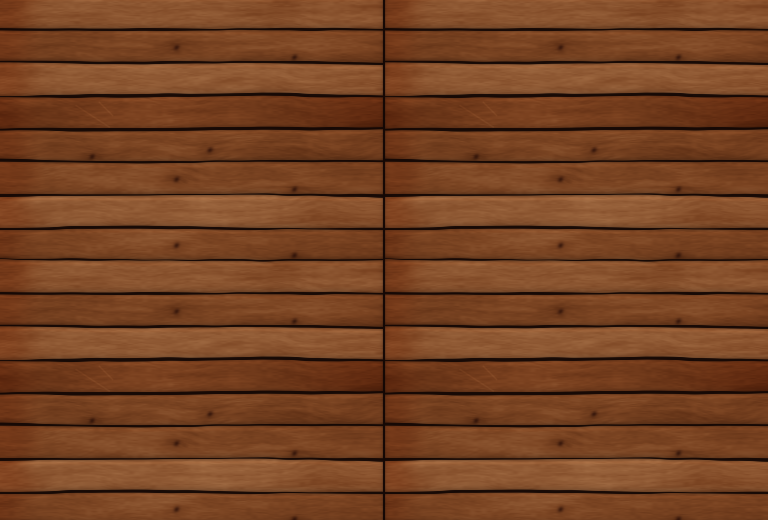
This texture is drawn by a Shadertoy shader. Its source:

```glsl
const float ROWS = 15.76;        // planks down the canvas
const float FIRST_ROW = 0.10;    // part of the top plank that is cut off
const float CYCLE = 8.0;         // planks before the set repeats
const float PLANK_ASPECT = 11.6; // plank length over plank height
const float TONES[8] = float[8](0.70, 0.49, 0.76, 0.40, 0.44, 0.53, 0.79, 0.49);

const vec3 GAP_COLOR = vec3(0.07, 0.025, 0.015);
const vec3 DARK_WOOD = vec3(0.35, 0.17, 0.07);
const vec3 MID_WOOD = vec3(0.485, 0.27, 0.135);
const vec3 LIGHT_WOOD = vec3(0.61, 0.40, 0.245);
const vec3 RED_TINT = vec3(0.98, 0.82, 0.68);

float hash(vec2 p) {
    return fract(sin(dot(p, vec2(127.1, 311.7))) * 43758.5453);
}

float noise(vec2 p) {
    vec2 i = floor(p), f = fract(p);
    f = f * f * (3.0 - 2.0 * f);
    return mix(mix(hash(i), hash(i + vec2(1, 0)), f.x),
               mix(hash(i + vec2(0, 1)), hash(i + vec2(1, 1)), f.x), f.y);
}

float fbm(vec2 p) {
    float sum = 0.0, amp = 0.5;
    for (int i = 0; i < 4; i++) {
        sum += amp * noise(p);
        p = p * 2.03 + 17.3;
        amp *= 0.5;
    }
    return sum;
}

float segmentDistance(vec2 p, vec2 a, vec2 b) {
    vec2 ab = b - a;
    return length(p - a - ab * clamp(dot(p - a, ab) / dot(ab, ab), 0.0, 1.0));
}

vec3 woodColor(float tone) {
    vec3 low = mix(DARK_WOOD, MID_WOOD, clamp(2.0 * tone, 0.0, 1.0));
    return mix(low, LIGHT_WOOD, clamp(2.0 * tone - 1.0, 0.0, 1.2));
}

// Two knots on the plain planks, none on the others; x is core, y is halo
vec2 knots(vec2 p, float row) {
    bool shifted = row == 4.0;
    if (!shifted && (mod(row, 2.0) < 0.5 || row == 3.0)) return vec2(0);
    vec2 mark = vec2(0);
    for (int i = 0; i < 2; i++) {
        float k = float(i);
        vec2 center = shifted ? vec2(0.24 + 0.307 * k, 0.85 - 0.2 * k)
                              : vec2(0.46 + 0.307 * k, 0.54 + 0.3 * k);
        vec2 d = p - center * vec2(PLANK_ASPECT, 1.0);
        d.x += 0.25 * d.y;
        mark.x += exp(-dot(d, d) / 0.007);
        mark.y += exp(-dot(d * vec2(0.45, 1.0), d * vec2(0.45, 1.0)) / 0.035);
    }
    return mark;
}

// p is in plank heights, x along the plank and y down it
vec3 plank(vec2 p, float row, float pixel) {
    float along = p.x / PLANK_ASPECT;
    vec2 knot = knots(p, row);
    vec2 seed = vec2(row * 13.7, row * 31.3);

    // Long streaks, fine fibres and a curved figure
    float bend = noise(p * vec2(0.7, 1.2) + seed) + 0.25 * knot.y;
    float streak = fbm(vec2(p.x * 0.8, p.y * 7.0 + bend * 2.0) + seed) - 0.47;
    float fibre = noise(vec2(p.x * 6.0, p.y * 24.0 + bend * 5.0) + seed) - 0.5;
    float blotch = fbm(p * vec2(0.6, 1.5) + seed + 50.0) - 0.47;
    float figure = sin(p.y * 22.0 + bend * 16.0 + p.x * 2.0);
    float figured = smoothstep(0.35, 0.65, along) * (0.4 + 0.6 * step(mod(row, 2.0), 0.5));

    float tone = TONES[int(row)] + 0.42 * streak + 0.15 * fibre + 0.40 * blotch;
    tone += 0.035 * figure * figured;
    tone += 0.10 * exp(-pow((along - 0.45) / 0.25, 2.0)) - 0.04;
    tone -= 0.25 * knot.y;

    // Redder, darker ends; one plank reddens strongly at its right
    float leftEnd = 1.0 - smoothstep(0.0, 0.12, along + 0.06 * (bend - 0.5));
    float rightEnd = smoothstep(0.65, 1.0, along) * (row == 3.0 ? 1.0 : 0.12);
    tone -= 0.12 * leftEnd + 0.22 * rightEnd;
    float red = 0.65 * leftEnd + 0.6 * rightEnd + (row == 3.0 ? 0.3 : 0.0);

    // Faint diagonal scratches
    if (row == 3.0) {
        float d = min(segmentDistance(p, vec2(2.3, 0.3), vec2(3.3, 0.95)),
                      segmentDistance(p, vec2(3.0, 0.2), vec2(3.4, 0.6)));
        tone += 0.16 * (1.0 - smoothstep(0.0, 0.015 + pixel, d));
    }
    vec3 color = woodColor(tone) * mix(vec3(1), RED_TINT, clamp(red, 0.0, 1.0));
    return mix(color, vec3(0.17, 0.06, 0.03), 0.75 * clamp(knot.x, 0.0, 1.0));
}

void mainImage(out vec4 fragColor, in vec2 fragCoord) {
    vec2 uv = fragCoord / iResolution.xy;
    float pixel = ROWS / iResolution.y;
    float along = fract(uv.x * 2.0);
    float down = (1.0 - uv.y) * ROWS + FIRST_ROW;

    // Slightly crooked gap nearest to this point
    float line = floor(down + 0.5);
    float id = mod(line, CYCLE) * 7.31;
    float crook = 0.09 * (noise(vec2(along * 3.0, id)) - 0.5)
                + 0.03 * (noise(vec2(along * 16.0, id + 3.0)) - 0.5);
    float edge = down - line - crook;
    float row = edge < 0.0 ? line - 1.0 : line;
    vec2 p = vec2(along * PLANK_ASPECT, down - row);
    vec3 color = plank(p, mod(row, CYCLE), pixel);

    // Soft shadow by the gap and a worn rim under it
    color *= 1.0 - 0.38 * exp(-abs(edge) / (edge < 0.0 ? 0.08 : 0.04));
    color *= 1.0 + 0.10 * exp(-pow((edge - 0.12) / 0.05, 2.0));

    // Gaps of varying width, then the seam between the columns
    float width = mix(0.008, 0.055, noise(vec2(along * 5.0, id + 9.0)));
    float gap = 1.0 - smoothstep(width - 0.5 * pixel, width + 0.5 * pixel, abs(edge));
    float seamDistance = abs(uv.x - 0.5) * 2.0 * PLANK_ASPECT;
    float seam = 1.0 - smoothstep(0.035 - 0.5 * pixel, 0.035 + 0.5 * pixel, seamDistance);
    color *= 1.0 - 0.3 * exp(-seamDistance / 0.05);
    color = mix(color, GAP_COLOR, max(0.92 * gap, 0.95 * seam));
    fragColor = vec4(color, 1.0);
}
```
